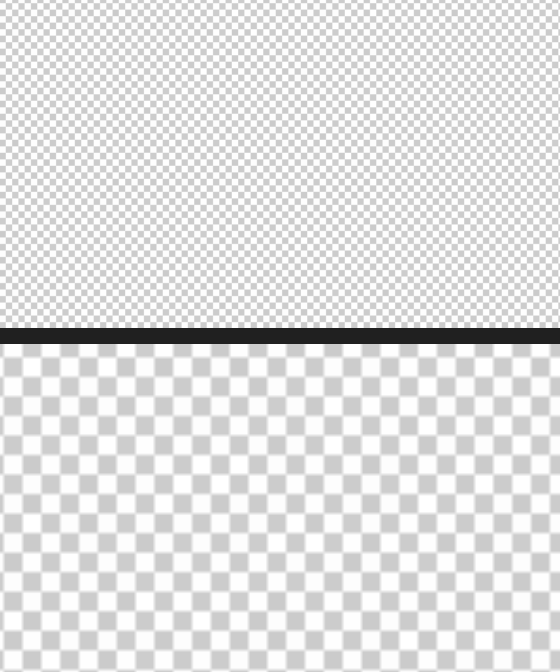
Top, the full canvas; bottom, a detail of the centre.
Write a Shadertoy shader that draws this pattern.

```glsl
float hash(vec2 p) {
    return fract(sin(dot(p, vec2(127.1, 311.7))) * 43758.5453);
}

// Square wave in [-1, 1], one half period per cell, with soft steps
vec2 softSquareWave(vec2 cell, vec2 halfEdge) {
    vec2 toEdge = 0.5 - abs(fract(cell) - 0.5);
    vec2 side = 1.0 - 2.0 * mod(floor(cell), 2.0);
    return side * clamp(toEdge / halfEdge, 0.0, 1.0);
}

void mainImage(out vec4 fragColor, in vec2 fragCoord) {
    vec2 uv = fragCoord / iResolution.xy;
    vec2 cellCount = vec2(89.2, 50.39);

    // Cells counted from the upper left, with partly cut border cells
    vec2 cell = vec2(uv.x, 1.0 - uv.y) * cellCount + vec2(0.07, 0.52);
    vec2 halfEdge = max(vec2(0.1), 0.5 * cellCount / iResolution.xy);

    // The product of both waves alternates like a checkerboard
    vec2 wave = softSquareWave(cell, halfEdge);
    float grayAmount = 0.5 + 0.5 * wave.x * wave.y;
    float shade = mix(0.995, 0.8, grayAmount);

    // Faint tone difference between cells
    shade += 0.008 * (hash(floor(cell)) - 0.5) * abs(wave.x * wave.y);

    fragColor = vec4(vec3(shade), 1.0);
}
```
